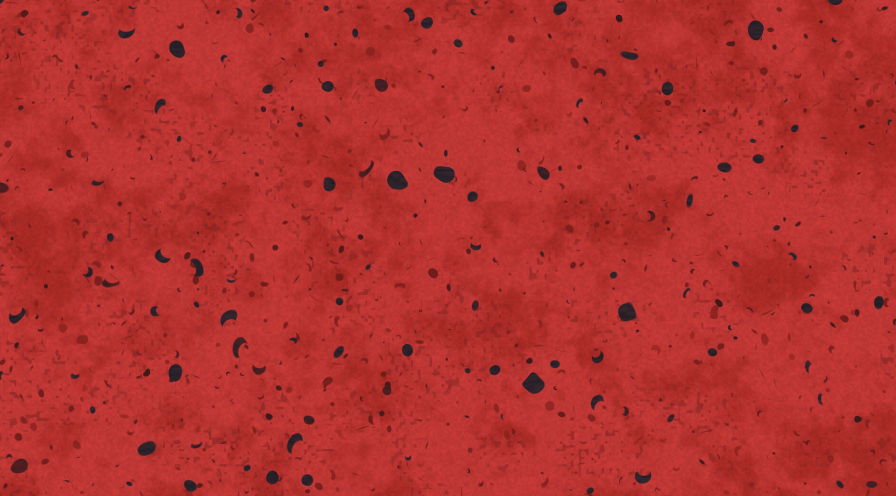
A WebGL 1 fragment shader for this texture:

```glsl
precision highp float;
// Red speckled terrazzo: mottled overlapping flakes with scattered dark chips and slivers.
uniform vec2 u_resolution;

float hash(vec2 p) {
  vec3 q = fract(vec3(p.xyx) * 0.1031);
  q += dot(q, q.yzx + 33.33);
  return fract((q.x + q.y) * q.z);
}

vec2 hash2(vec2 p) {
  return vec2(hash(p), hash(p + 71.7));
}

float noise(vec2 p) {
  vec2 i = floor(p), f = fract(p);
  f = f * f * (3.0 - 2.0 * f);
  return mix(mix(hash(i), hash(i + vec2(1.0, 0.0)), f.x),
             mix(hash(i + vec2(0.0, 1.0)), hash(i + 1.0), f.x), f.y);
}

float fbm(vec2 p) {
  float sum = 0.0, amp = 0.5;
  for (int i = 0; i < 4; i++) {
    sum += amp * noise(p);
    p = p * 2.03 + 17.0;
    amp *= 0.5;
  }
  return sum;
}

// Sum of overlapping rounded flakes, each slightly lighter or darker.
float flakes(vec2 p, float cell) {
  vec2 base = floor(p / cell);
  float shade = 0.0;
  for (int j = -1; j <= 1; j++)
    for (int i = -1; i <= 1; i++) {
      vec2 id = base + vec2(float(i), float(j)) + 200.0;
      vec2 center = (id - 200.0 + hash2(id)) * cell;
      float radius = cell * mix(0.35, 0.8, hash(id + 13.0));
      float d = length(p - center) - radius + (noise(p * 75.0) - 0.5) * cell * 0.25;
      shade += (hash(id + 29.0) - 0.5) * (1.0 - smoothstep(-0.004, 0.004, d));
    }
  return shade;
}

// Scattered rotated chips, some bitten into crescents: x = coverage, y = tone.
vec2 chips(vec2 p, float cell, float share, vec2 radii, float thin, float seed) {
  float soft = 0.8 / u_resolution.y;
  float wobble = noise(p * 0.8 / radii.y + seed) - 0.5;
  vec2 base = floor(p / cell), best = vec2(0.0);
  for (int j = -1; j <= 1; j++)
    for (int i = -1; i <= 1; i++) {
      vec2 cellId = base + vec2(float(i), float(j));
      vec2 id = cellId + seed;
      if (hash(id) > share) continue;
      vec2 look = hash2(id + 37.0);
      float angle = 6.2832 * look.x;
      float r = mix(radii.x, radii.y, look.y * look.y);
      float squash = mix(thin, 1.0, hash(id + 53.0));
      vec2 q = p - (cellId + hash2(id + 91.0)) * cell;
      q = vec2(q.x * cos(angle) + q.y * sin(angle), q.y * cos(angle) - q.x * sin(angle));
      q.y /= squash;
      float d = length(q) - r + wobble * r * 0.9;
      if (hash(id + 67.0) < 0.45) d = max(d, r * 0.95 - length(q - vec2(0.35, 0.9) * r));
      float cover = 1.0 - smoothstep(-soft, soft, d * squash);
      if (cover > best.x) best = vec2(cover, hash(id + 83.0));
    }
  return best;
}

void main() {
  vec2 p = gl_FragCoord.xy / u_resolution.y;

  // Mottled red ground
  float mottle = flakes(p, 0.06) * 0.35 + flakes(p + 3.7, 0.034) * 0.22;
  mottle += (fbm(p * 9.0) - 0.47) * 1.5 + (fbm(p * 45.0) - 0.47) * 0.8;
  vec3 color = mix(vec3(0.655, 0.16, 0.142), vec3(0.75, 0.215, 0.205),
                   smoothstep(-0.55, 0.3, mottle));

  // Fine grain and faint clustered stains
  color *= 1.0 + (noise(p * 240.0) - 0.5) * 0.10 + (noise(p * 120.0 + 9.0) - 0.5) * 0.05;
  float stain = smoothstep(0.66, 0.88, noise(p * 130.0 + 5.0))
              * smoothstep(0.42, 0.75, noise(p * 11.0 + 40.0));
  color = mix(color, vec3(0.5, 0.14, 0.13), stain * 0.55);

  // Thin brownish slivers
  vec2 sliver = chips(p, 0.038, 0.42, vec2(0.003, 0.011), 0.1, 310.0);
  color = mix(color, mix(vec3(0.36, 0.09, 0.08), vec3(0.6, 0.15, 0.13), sliver.y), sliver.x * 0.8);

  // Small dark fragments
  vec2 crumb = chips(p, 0.048, 0.38, vec2(0.0025, 0.0075), 0.35, 520.0);
  vec3 crumbColor = mix(vec3(0.16, 0.09, 0.10), vec3(0.46, 0.11, 0.10), crumb.y);
  color = mix(color, crumbColor, crumb.x * 0.92);

  // Large blue-black chips with a streaked face, a few rusty
  vec2 chip = chips(p, 0.086, 0.45, vec2(0.006, 0.02), 0.5, 740.0);
  float streak = noise(p * vec2(70.0, 230.0));
  vec3 chipColor = mix(vec3(0.11, 0.11, 0.14), vec3(0.19, 0.15, 0.18), streak);
  chipColor = mix(chipColor, vec3(0.36, 0.10, 0.10), smoothstep(0.7, 0.95, chip.y) * (0.4 + 0.6 * streak));
  color = mix(color, chipColor, chip.x * 0.96);

  gl_FragColor = vec4(color, 1.0);
}
```
